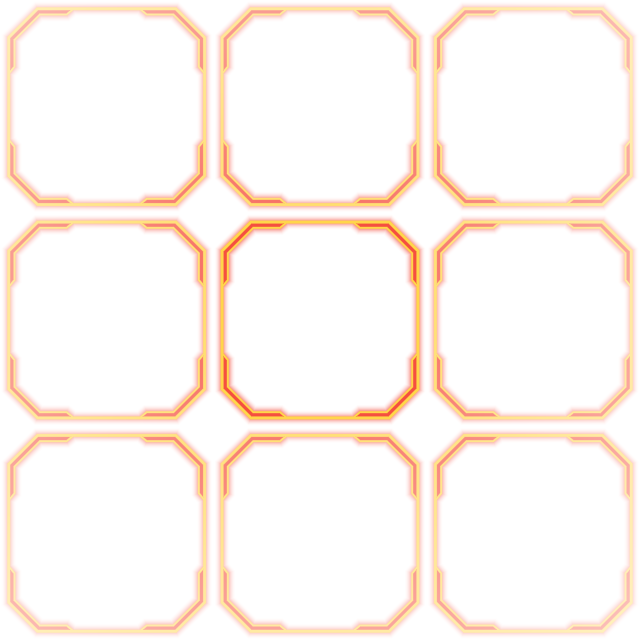
Reproduce this pattern procedurally as a Shadertoy shader.

```glsl
// Three by three grid of glowing chamfered frames on white.
// Each frame is an octagon distance field with folded corner brackets;
// the middle frame is at full strength and the others fade outward.

#define REPEATS 3.0
#define HALF_SIZE 0.459
#define CHAMFER 0.135
#define BRACKET_INSET 0.027
#define BRACKET_END 0.155
#define FRAME_WIDTH 0.0140
#define BRACKET_WIDTH 0.0095
#define GLOW_RADIUS 0.038
#define GLOW_STRENGTH 0.82
#define FADE_CENTER vec2(0.47, 0.53)
#define GOLD vec3(1.0, 0.84, 0.29)
#define RED vec3(0.96, 0.31, 0.25)

// Signed distance to a square with cut corners, for folded coordinates
float octagon(vec2 q) {
    float side = max(q.x, q.y) - HALF_SIZE;
    float cut = (q.x + q.y - 2.0 * HALF_SIZE + CHAMFER) * 0.7071;
    return max(side, cut);
}

// Corner bracket: a band inside the frame, closed by slanted ends
float bracket(vec2 q, float frame) {
    vec2 folded = vec2(max(q.x, q.y), min(q.x, q.y));
    float end = dot(folded - vec2(HALF_SIZE, BRACKET_END), vec2(0.769, 0.639));
    return max(-frame - BRACKET_INSET, -end);
}

// Smooth coverage of the region where the distance is negative
float cover(float dist, float aa) {
    return 1.0 - smoothstep(-aa, aa, dist);
}

// Strength of the frame: full in the middle cell, fading around it
float strength(vec2 uv, vec2 cell) {
    vec2 offset = abs(cell - floor(REPEATS * 0.5));
    float fade = 0.92 - 0.78 * length(uv - FADE_CENTER);
    return max(offset.x, offset.y) < 0.5 ? 1.0 : clamp(fade, 0.0, 1.0);
}

void mainImage(out vec4 fragColor, in vec2 fragCoord) {
    vec2 uv = fragCoord / iResolution.xy;
    vec2 grid = uv * REPEATS;
    vec2 q = abs(fract(grid) - 0.5);
    float aa = 0.75 * REPEATS / min(iResolution.x, iResolution.y);

    float frame = octagon(q);
    float corner = bracket(q, frame);
    float band = max(corner, frame);

    // Soft halo on both sides of the frame
    float reach = max(min(abs(frame), band), 0.0);
    float halo = clamp(1.0 - reach / GLOW_RADIUS, 0.0, 1.0);
    vec3 color = mix(vec3(1.0), RED, GLOW_STRENGTH * halo * halo);

    // Red bracket fill, then the gold outlines
    color = mix(color, RED, cover(band, aa));
    float thin = max(abs(corner) - 0.5 * BRACKET_WIDTH, frame);
    float thick = abs(frame) - 0.5 * FRAME_WIDTH;
    color = mix(color, GOLD, cover(min(thin, thick), aa));

    color = mix(vec3(1.0), color, strength(uv, floor(grid)));
    fragColor = vec4(color, 1.0);
}
```
